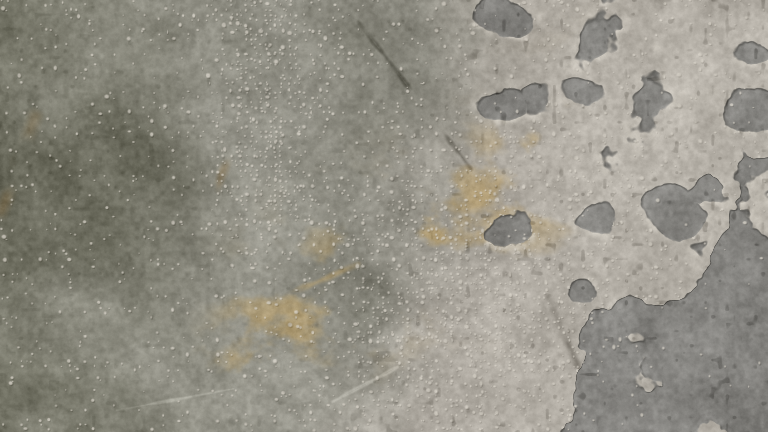
Write a Shadertoy shader that draws this texture.

```glsl
// Weathered concrete floor: a dark stained side fades into a pale skim coat
// that has peeled away in ragged islands. Layered value noise makes the stains,
// warped distance fields the peeled islands, and jittered cells the loose grit.

const vec3 DAMP_GREY  = vec3(0.44, 0.44, 0.385);
const vec3 WORN_GREY  = vec3(0.565, 0.56, 0.52);
const vec3 PALE_COAT  = vec3(0.685, 0.665, 0.63);
const vec3 BARE_GREY  = vec3(0.525, 0.52, 0.505);
const vec3 CHIP_WHITE = vec3(0.82, 0.80, 0.76);
const vec3 OCHRE      = vec3(0.73, 0.62, 0.40);
const vec3 RUST       = vec3(0.52, 0.42, 0.26);

float hash(vec2 p) {
    vec3 q = fract(p.xyx * 0.1031);
    q += dot(q, q.yzx + 33.33);
    return fract((q.x + q.y) * q.z);
}

vec2 hash2(vec2 p) {
    return vec2(hash(p), hash(p + 71.7));
}

float noise(vec2 p) {
    vec2 i = floor(p), f = fract(p);
    f = f * f * (3.0 - 2.0 * f);
    return mix(mix(hash(i), hash(i + vec2(1, 0)), f.x),
               mix(hash(i + vec2(0, 1)), hash(i + vec2(1, 1)), f.x), f.y);
}

float fbm(vec2 p) {
    float sum = 0.0, gain = 0.5;
    for (int i = 0; i < 5; i++) {
        sum += gain * noise(p);
        p = mat2(1.6, 1.2, -1.2, 1.6) * p + 17.3;
        gain *= 0.5;
    }
    return sum / 0.97;
}

// Soft line between two points, broken up by noise
float streak(vec2 p, vec2 a, vec2 b, float width) {
    vec2 ab = b - a;
    float t = clamp(dot(p - a, ab) / dot(ab, ab), 0.0, 1.0);
    float d = length(p - a - ab * t) + 0.006 * (noise(p * 30.0) - 0.5);
    return (1.0 - smoothstep(0.0, width, abs(d))) * smoothstep(0.2, 0.6, noise(p * 17.0));
}

// Small rounded islands, one per jittered cell, right of a starting column
float islands(vec2 p, float cell, float startX) {
    vec2 id = floor(p / cell);
    float d = 1.0;
    for (int k = 0; k < 9; k++) {
        vec2 c = id + vec2(k % 3, k / 3) - 1.0;
        vec2 rnd = hash2(c + 5.0);
        vec2 centre = (c + 0.2 + 0.6 * rnd) * cell;
        float radius = cell * mix(0.13, 0.30, hash(c + 23.0));
        float present = step(hash(c + 41.0), 0.62) * step(startX, centre.x);
        vec2 offset = (p - centre) * vec2(0.85, 1.1);
        d = min(d, mix(1.0, length(offset) - radius, present));
    }
    return d;
}

// Signed distance to the peeled areas, negative inside
float peeled(vec2 p) {
    vec2 warp = vec2(fbm(p * 9.0), fbm(p * 9.0 + 40.0)) - 0.5;
    vec2 q = p + 0.075 * warp;
    float field = fbm(p * 5.0 + 8.0);
    float corner = dot(q - vec2(1.45, 0.24), vec2(-0.74, 0.67)) + 0.38 * (field - 0.5);
    corner = max(corner, 0.22 * (fbm(p * 6.0 + 90.0) - 0.64));
    float far = max(length(p - vec2(1.68, 0.82)) - 0.20, 0.0);
    float cluster = 0.25 * (0.49 + 0.9 * far - field);
    return min(min(corner, cluster), islands(q, 0.21, 1.02));
}

// Loose grit: x is the lit grain, y its shadow
vec2 grit(vec2 p, float cell, float density, float aa) {
    vec2 id = floor(p / cell);
    vec2 offset = p - (id + 0.3 + 0.4 * hash2(id)) * cell;
    offset *= 0.8 + 0.5 * hash2(id + 13.0);
    float radius = cell * mix(0.10, 0.27, hash(id + 31.0));
    float present = step(hash(id + 57.0), density);
    float grain = 1.0 - smoothstep(radius - aa, radius + aa, length(offset));
    float shade = 1.0 - smoothstep(radius - aa, radius + aa, length(offset + cell * vec2(-0.1, 0.14)));
    return present * vec2(grain, shade * (1.0 - grain));
}

void mainImage(out vec4 fragColor, in vec2 fragCoord) {
    vec2 p = fragCoord / iResolution.y;
    float aa = 1.0 / iResolution.y;
    float cloud = fbm(p * 3.5 + 3.0) - 0.5;
    float mottle = fbm(p * 14.0) - 0.5;
    float fine = fbm(p * 85.0) - 0.5;

    // Stained ground fading into the pale coat
    float coat = smoothstep(-0.16, 0.20, p.x - 0.84 - 0.22 * p.y + 0.35 * cloud);
    float worn = smoothstep(-0.1, 0.85, p.x + 0.9 * cloud);
    vec3 color = mix(mix(DAMP_GREY, WORN_GREY, worn), PALE_COAT, coat);
    color += 0.17 * cloud + 0.13 * mottle;

    // Ochre smears along a rising diagonal, rust runs at the left
    float across = (p.y - 0.30 - 0.6 * (p.x - 0.75)) / 0.17;
    float band = exp(-across * across) * smoothstep(0.40, 0.6, p.x) * (1.0 - smoothstep(1.25, 1.5, p.x));
    float smear = smoothstep(0.52, 0.74, fbm(p * vec2(8.0, 11.0) + 60.0)) * band;
    smear = max(smear, 0.75 * streak(p, vec2(0.63, 0.30), vec2(0.83, 0.39), 0.012));
    color = mix(color, OCHRE, 0.65 * smear);
    float run = streak(p, vec2(0.0, 0.50), vec2(0.08, 0.73), 0.025)
              + streak(p, vec2(0.50, 0.56), vec2(0.54, 0.68), 0.018);
    color = mix(color, RUST, 0.4 * run);

    // Dark scratches and pale scrape lines
    float scratch = streak(p, vec2(0.83, 0.95), vec2(1.09, 0.61), 0.008)
                  + streak(p, vec2(1.26, 0.33), vec2(1.37, 0.08), 0.014);
    float scrape = streak(p, vec2(0.27, 0.05), vec2(0.54, 0.10), 0.006)
                 + streak(p, vec2(0.77, 0.07), vec2(0.92, 0.15), 0.006);
    color += 0.10 * scrape - 0.15 * scratch;

    // Peeled islands with a chipped pale lip and a shaded upper edge
    float d = peeled(p);
    float slope = clamp((peeled(p + vec2(-0.003, 0.006)) - d) / 0.006, -1.0, 1.0);
    float bare = 1.0 - smoothstep(-aa, aa, d);
    float lip = (1.0 - smoothstep(0.0, 0.022, d)) * (1.0 - bare) * smoothstep(0.25, 0.65, noise(p * 38.0));
    float edge = 1.0 - smoothstep(0.0, 0.007, abs(d));
    color = mix(color, CHIP_WHITE, lip * (0.50 - 0.25 * slope));
    color = mix(color, BARE_GREY + 0.10 * cloud + 0.14 * mottle, bare);
    color -= 0.20 * edge * bare * (0.4 + 0.6 * slope);

    // Grit gathers in an upper left column and over the coat
    float column = exp(-pow((p.x - 0.62) / 0.12, 2.0)) * smoothstep(0.3, 0.6, p.y);
    float drift = exp(-dot(p - vec2(1.08, 0.3), p - vec2(1.08, 0.3)) / 0.10);
    float density = (0.07 + 0.38 * max(column, drift)) * (1.0 - 0.75 * bare);
    vec2 grains = max(grit(p, 0.017, density, aa), grit(p + 3.3, 0.0113, density, aa));
    color = mix(color, CHIP_WHITE, 0.75 * grains.x) - 0.10 * grains.y;

    // Fine cement grain and pinholes
    color += 0.15 * fine;
    color -= 0.10 * smoothstep(0.80, 0.95, noise(p * 60.0 + 9.0)) * (0.4 + 0.6 * coat);
    fragColor = vec4(clamp(color, 0.0, 1.0), 1.0);
}
```
